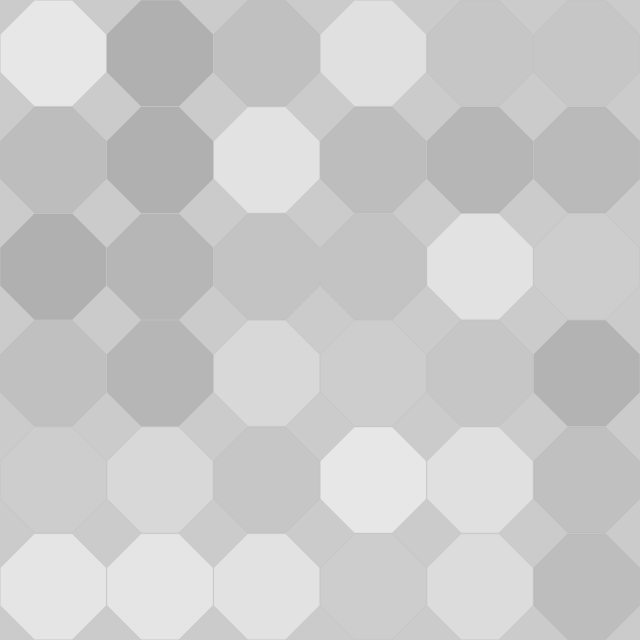
Give the GLSL for this pattern, as a Shadertoy shader.

```glsl
float hash(vec2 p) {
    return fract(sin(dot(p, vec2(127.1, 311.7))) * 43758.5453);
}

// Square with its corners cut at 45 degrees, filling a unit cell
float octagonDistance(vec2 p) {
    vec2 a = abs(p);
    return max(max(a.x, a.y) - 0.496, (a.x + a.y - 0.673) * 0.7071);
}

// Stepped grey per cell: half lighter than the ground, half darker
float tileGrey(vec2 cell) {
    float level = floor(hash(cell + 17.3) * 8.0) / 7.0;
    float light = mix(0.805, 0.915, sqrt(level));
    float dark = mix(0.778, 0.69, level);
    return hash(cell + 3.7) < 0.5 ? dark : light;
}

void mainImage(out vec4 fragColor, in vec2 fragCoord) {
    vec2 grid = 6.0 * fragCoord / iResolution.xy;
    float pixel = 6.0 / iResolution.y;
    float d = octagonDistance(fract(grid) - 0.5);

    // Tile over the ground
    float fill = 1.0 - smoothstep(-0.6 * pixel, 0.6 * pixel, d);
    float grey = mix(0.796, tileGrey(floor(grid)), fill);

    // Faint dark outline
    float outline = 1.0 - smoothstep(-0.5 * pixel, 0.5 * pixel, abs(d) - 0.006);
    grey *= 1.0 - 0.022 * outline;

    fragColor = vec4(vec3(grey), 1.0);
}
```
